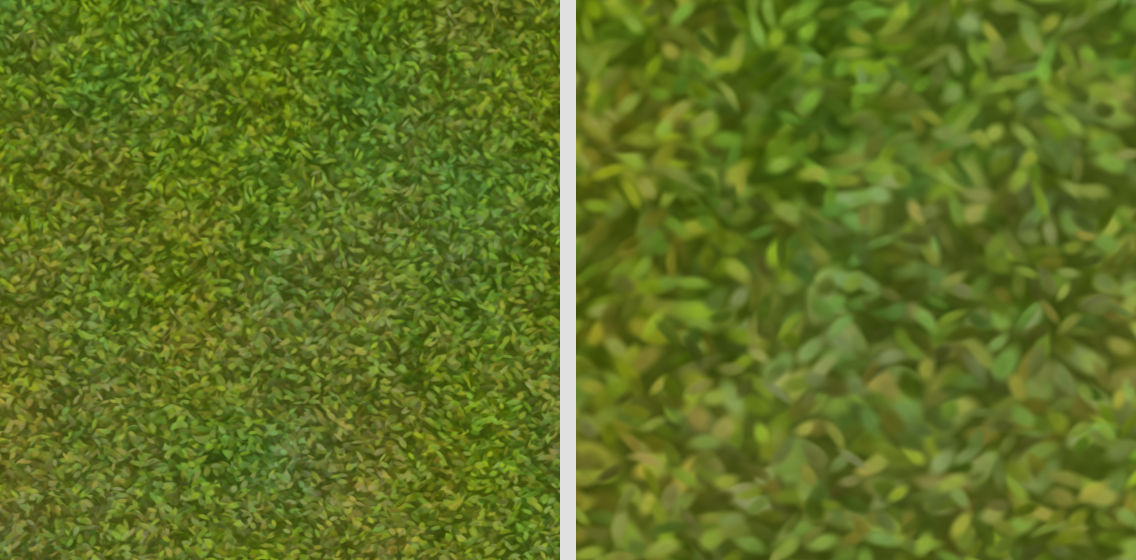
Left: the whole. Right: its middle third, enlarged.
This texture is drawn by a Shadertoy shader. Its source:

```glsl
// A soft, patchy lawn: layers of small blurred leaves scattered on jittered grids
// carry light, dryness and hue, which low-frequency noise groups into green and
// straw-coloured patches before everything is turned into colour.

vec3 hash3(vec2 cell) {
    vec3 p = fract(cell.xyx * vec3(0.1031, 0.1030, 0.0973));
    p += dot(p, p.yxz + 33.33);
    return fract((p.xxy + p.yzz) * p.zyx);
}

float valueNoise(vec2 p) {
    vec2 cell = floor(p), f = fract(p);
    f = f * f * (3.0 - 2.0 * f);
    return mix(mix(hash3(cell).x, hash3(cell + vec2(1, 0)).x, f.x),
               mix(hash3(cell + vec2(0, 1)).x, hash3(cell + vec2(1, 1)).x, f.x), f.y);
}

float fbm(vec2 p) {
    float sum = 0.0, weight = 0.5;
    for (int i = 0; i < 4; i++) {
        sum += weight * valueNoise(p);
        p = mat2(1.6, 1.2, -1.2, 1.6) * p + 7.3;
        weight *= 0.5;
    }
    return sum / 0.9375;
}

// Lays one grid of leaves over turf = (light, dryness, yellowness)
vec3 addLeaves(vec3 turf, vec2 p, float seed, float softness) {
    vec2 home = floor(p);
    for (int y = -1; y <= 1; y++)
    for (int x = -1; x <= 1; x++) {
        vec2 cell = home + vec2(x, y);
        vec3 place = hash3(cell + seed * 17.0);
        vec3 look = hash3(cell + seed * 17.0 + 211.0);
        vec3 form = hash3(cell + seed * 17.0 + 463.0);

        // Mostly slanted leaves, with some upright blades
        float angle = (place.z - 0.5) * 2.2 + (form.z > 0.75 ? 1.57 : 0.0);
        vec2 d = p - cell - place.xy;
        d = mat2(cos(angle), -sin(angle), sin(angle), cos(angle)) * d;
        d.y += 0.35 * (form.x - 0.5) * d.x * d.x;
        d /= vec2(mix(0.55, 0.92, form.x), mix(0.27, 0.45, form.y));

        float cover = smoothstep(1.0, softness, length(d));
        float light = mix(0.1, 1.06, look.x) + 0.1 * d.y;
        turf = mix(turf, vec3(light, look.y - 0.5, look.z - 0.5), cover * 0.92);
    }
    return turf;
}

void mainImage(out vec4 fragColor, in vec2 fragCoord) {
    vec2 uv = fragCoord / iResolution.y;
    float height = uv.y;

    // Slight wobble; leaves are a little finer and crisper near the bottom
    vec2 p = uv + 0.006 * vec2(valueNoise(uv * 30.0), valueNoise(uv * 30.0 + 50.0));
    p.y *= 1.12 - 0.1 * height;
    float softness = mix(0.35, 0.12, height);

    vec3 turf = vec3(0.14, 0.0, 0.0);
    for (int i = 0; i < 4; i++) {
        float layer = float(i);
        turf = addLeaves(turf, p * (35.0 + 8.0 * layer) + layer * 5.7, layer + 1.0, softness);
    }

    // Broad dry and green patches, driest at the lower left
    float patches = fbm(uv * 4.5 + 3.1) - 0.5;
    float clumps = fbm(uv * 15.0 + 21.0) - 0.5;
    float dry = 0.34 + 0.9 * patches + 0.65 * clumps + 0.75 * turf.y;
    dry += 0.4 * (0.5 - height) + 0.22 * exp(-9.0 * dot(uv - vec2(0.0, 0.3), uv - vec2(0.0, 0.3)));
    dry = clamp(dry, 0.0, 1.0);

    // Shaded hollows and fine grain
    float light = turf.x + 0.35 * (fbm(uv * 24.0 + 9.0) - 0.5);
    light += 0.16 * (valueNoise(uv * vec2(150.0, 170.0)) - 0.5);
    light = clamp(light, 0.0, 1.1);

    vec3 green = mix(vec3(0.18, 0.27, 0.02), vec3(0.50, 0.66, 0.19), light);
    vec3 straw = mix(vec3(0.26, 0.27, 0.07), vec3(0.60, 0.57, 0.33), light);
    vec3 color = mix(green, straw, dry);

    // Yellow-green tips against cooler blue-green leaves
    float yellow = turf.z + 0.8 * (valueNoise(uv * 6.0 + 40.0) - 0.5);
    color += yellow * vec3(0.07, 0.015, -0.10) * (0.4 + light);

    fragColor = vec4(clamp(color, 0.0, 1.0), 1.0);
}
```
